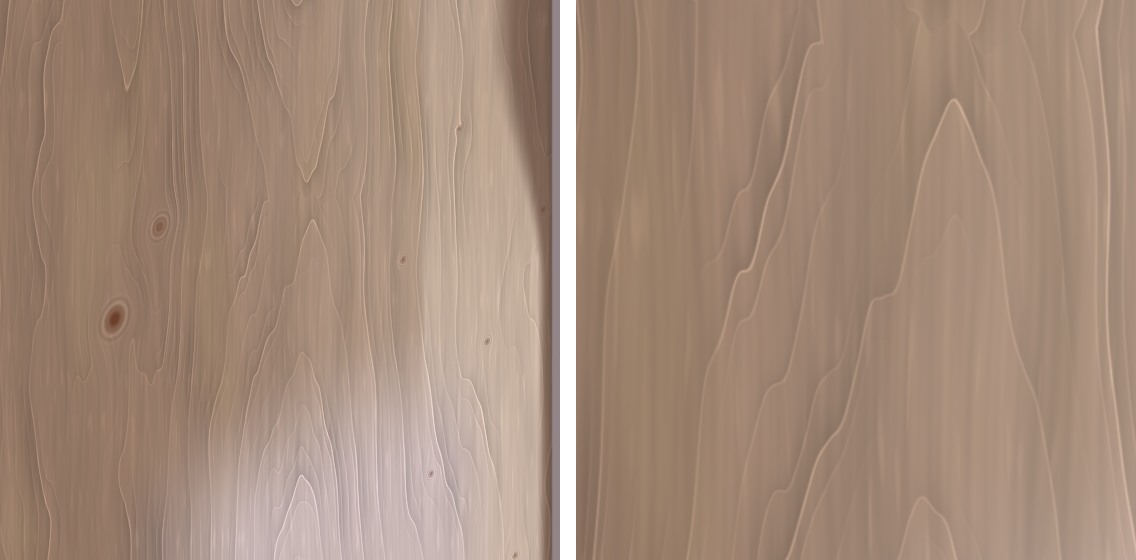
Left: the whole. Right: its middle third, enlarged.
A WebGL 1 fragment shader for this texture:

```glsl
precision highp float;
// Pale oak board: vertical grain, cathedral growth rings, knots and a soft pink glare.
uniform vec2 u_resolution;

const vec3 BROWN = vec3(0.580, 0.470, 0.397);
const vec3 TAN = vec3(0.685, 0.588, 0.515);
const vec3 PALE = vec3(0.795, 0.710, 0.640);
const vec3 GLARE = vec3(0.795, 0.725, 0.720);
const vec3 SHADE = vec3(0.440, 0.340, 0.285);
const vec3 DUSK = vec3(0.540, 0.455, 0.430);
const vec3 HONEY = vec3(0.650, 0.545, 0.420);
const vec3 KNOT_CORE = vec3(0.400, 0.225, 0.140);
const vec3 EDGE_GREY = vec3(0.575, 0.520, 0.530);
const float RING_DENSITY = 12.0;
const float ARCH_X = 0.54;       // axis of the cathedral arches
const float TONGUE_X = 0.285;    // axis of the long tongue on the left
const float JAG = 0.035;         // raggedness of the ring tips
const float LINE_WIDTH = 0.0013;
const float GRAIN = 0.055;
const float EDGE_X = 0.985;

float hash(vec2 c) {
  return fract(sin(dot(c, vec2(127.1, 311.7))) * 43758.55);
}

float cornerSlope(vec2 cell, vec2 offset) {
  float angle = 6.2832 * hash(cell);
  return dot(vec2(cos(angle), sin(angle)), offset);
}

// Gradient noise, roughly -0.7 to 0.7.
float noise(vec2 p) {
  vec2 i = floor(p), f = fract(p), e = vec2(1.0, 0.0);
  vec2 w = f * f * f * (f * (f * 6.0 - 15.0) + 10.0);
  float low = mix(cornerSlope(i, f), cornerSlope(i + e, f - e), w.x);
  float high = mix(cornerSlope(i + e.yx, f - e.yx), cornerSlope(i + 1.0, f - 1.0), w.x);
  return mix(low, high, w.y);
}

// Knot centre (xy) and radius (z): two large ones, then a scatter of small ones.
vec3 knot(float i) {
  if (i < 0.5) return vec3(0.205, 0.430, 0.027);
  if (i < 1.5) return vec3(0.285, 0.595, 0.019);
  return vec3(0.62 + 0.05 * i, fract(i * 0.618 + 0.3), 0.008);
}

vec2 knotOffset(vec2 p, vec3 k) {
  vec2 d = p - k.xy;
  return vec2(d.x - 0.25 * d.y, d.y / 1.5) / k.z;
}

// Pushes the grain sideways around every knot.
vec2 bendAroundKnots(vec2 p) {
  vec2 q = p;
  for (int i = 0; i < 8; i++) {
    vec3 k = knot(float(i));
    vec2 d = knotOffset(p, k);
    q.x -= 0.9 * (p.x - k.x) * exp(-0.4 * dot(d, d));
  }
  return q;
}

// Growth-ring field; its integer contours are the ring lines.
float rings(vec2 p) {
  vec2 q = bendAroundKnots(p);
  q.y += JAG * noise(vec2(p.x * 60.0, p.y * 4.0));
  float u = q.x - ARCH_X, v = (q.x - TONGUE_X) / 0.045;
  float field = RING_DENSITY * sqrt(u * u + 0.0004);
  field -= 4.0 * abs(q.y - 0.65) * exp(-u * u / 0.017);
  field += 1.6 * exp(-v * v) * smoothstep(0.05, 0.6, q.y);
  field += 1.5 * noise(vec2(q.x * 4.0, q.y * 1.3) + 7.3);
  return field + 0.35 * noise(vec2(q.x * 15.0, q.y * 5.0));
}

// Bright ridge (x) and the shadow beside it (y) for one set of contours.
vec2 ringLine(float r, float slope, float pixel, float spread) {
  float ridge = abs(fract(r + 0.5) - 0.5) / slope;
  float side = fract(r) / slope;
  float shadow = exp(-side / spread) * smoothstep(0.0, pixel, side);
  return vec2(1.0 - smoothstep(0.2 * LINE_WIDTH, LINE_WIDTH + pixel * 0.5, ridge), shadow);
}

// Broad light and colour across the board.
vec3 boardColour(vec2 p) {
  vec3 c = mix(BROWN, TAN, smoothstep(0.22, 0.78, p.x));
  c = mix(c, HONEY, 0.35 * smoothstep(0.0, 0.5, noise(p * vec2(9.0, 2.0) + 3.1)));
  float strip = smoothstep(0.745, 0.765, p.x) * mix(1.0, 0.35, smoothstep(0.3, 1.0, p.y));
  c = mix(c, PALE, strip);
  c = mix(c, DUSK, 0.6 * exp(-pow((p.x - 0.28) / 0.06, 2.0)) * (1.0 - smoothstep(0.02, 0.2, p.y)));
  float height = p.y + 0.15 * (1.0 - smoothstep(0.3, 0.75, p.x));
  float glare = (1.0 - smoothstep(0.14, 0.46, height)) * smoothstep(0.22, 0.46, p.x);
  c = mix(c, GLARE, glare * (1.0 - 0.85 * smoothstep(0.78, 0.92, p.x)));
  float top = smoothstep(0.5, 0.95, p.y), edge = 0.967 - 0.05 * top;
  return mix(c, SHADE, 0.85 * smoothstep(edge - 0.01 - 0.04 * top, edge + 0.01, p.x));
}

void main() {
  vec2 p = gl_FragCoord.xy / u_resolution;
  float pixel = 1.0 / u_resolution.y;
  vec3 colour = boardColour(p);

  // Fine fibres and short pale pores follow the bent grain.
  vec2 q = bendAroundKnots(p);
  q.x += 0.006 * noise(q * vec2(8.0, 5.0));
  float fibre = noise(q * vec2(210.0, 7.0)) + 0.7 * noise(q * vec2(90.0, 3.0) + 5.0);
  float pores = smoothstep(0.25, 0.55, noise(q * vec2(170.0, 14.0) + 9.0));
  float bands = noise(q * vec2(28.0, 1.2) + 2.0);
  colour *= 1.0 + GRAIN * (fibre + 1.2 * bands) + 0.06 * pores;

  // Strong and faint growth rings, drawn at an even width.
  float r = rings(p), step1 = 0.001;
  vec2 grad = vec2(rings(p + vec2(step1, 0.0)), rings(p + vec2(0.0, step1))) - r;
  float slope = max(length(grad) / step1, 3.0);
  float presence = smoothstep(-0.3, 0.4, noise(p * vec2(11.0, 4.0) + 1.7));
  vec2 strong = ringLine(r, slope, pixel, 0.012) * (0.35 + 0.65 * presence);
  vec2 faint = ringLine(r * 3.0 + 0.4, slope * 3.0, pixel, 0.005) * presence;
  colour *= 1.0 - 0.15 * strong.y - 0.09 * faint.y;
  colour = mix(colour, colour * 1.2 + 0.03, 0.75 * strong.x + 0.3 * faint.x);

  // Knots: concentric rings around a reddish core.
  for (int i = 0; i < 8; i++) {
    float d = length(knotOffset(p, knot(float(i))));
    float strength = i == 0 ? 0.9 : 0.4;
    colour *= 1.0 + 0.07 * cos(d * 17.0) * (1.0 - smoothstep(0.8, 1.3, d));
    colour = mix(colour, KNOT_CORE, strength * (1.0 - smoothstep(0.1, 0.75, d)));
  }

  // Grey border beyond the board, with a dark seam.
  colour *= 1.0 - 0.2 * exp(-abs(p.x - EDGE_X) / 0.004);
  colour = mix(colour, EDGE_GREY, smoothstep(EDGE_X - pixel, EDGE_X + 0.003, p.x));
  gl_FragColor = vec4(colour, 1.0);
}
```
